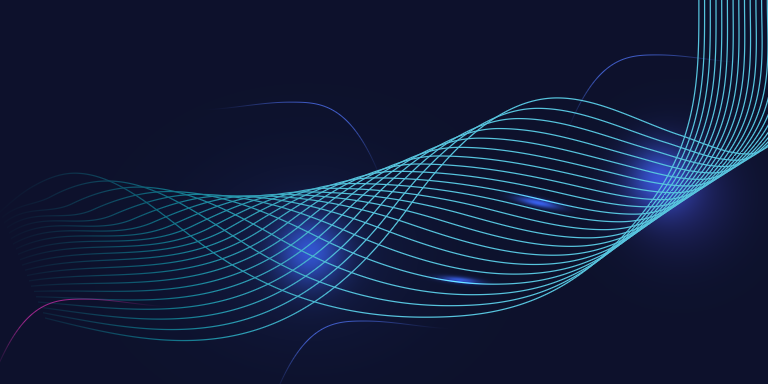
Write a Shadertoy shader that draws this background.

```glsl
// Twisting ribbon of fine cyan lines with soft blue glows and thin accent arcs on navy.

const int LINES = 21;
const int KEYS = 7;
const float LINE_HALF_WIDTH = 0.0016;
const float ARC_HALF_WIDTH = 0.0013;

const vec3 NAVY = vec3(0.050, 0.068, 0.172);
const vec3 TEAL = vec3(0.06, 0.50, 0.58);
const vec3 CYAN = vec3(0.34, 0.77, 0.87);
const vec3 BLUE = vec3(0.20, 0.36, 0.88);
const vec3 VIOLET = vec3(0.25, 0.24, 0.72);
const vec3 ARC_BLUE = vec3(0.25, 0.36, 0.78);
const vec3 MAGENTA = vec3(0.62, 0.15, 0.55);

// Curve keys as (x, y, slope), in units of the canvas height.
const vec3 FIRST[KEYS] = vec3[KEYS](
    vec3(0.000, 0.448, 0.90), vec3(0.078, 0.510, 0.60), vec3(0.195, 0.549, 0.0),
    vec3(0.521, 0.367, -0.75), vec3(1.107, 0.174, 0.0), vec3(1.693, 0.471, 1.35),
    vec3(1.820, 1.000, 0.0));
const vec3 LAST[KEYS] = vec3[KEYS](
    vec3(0.117, 0.172, -0.25), vec3(1.068, 0.466, 1.40), vec3(1.451, 0.745, 0.0),
    vec3(1.771, 0.648, -0.33), vec3(1.948, 0.599, 0.0), vec3(2.057, 0.674, 1.20),
    vec3(2.117, 1.000, 0.0));
// Bend of the keys between the first and the last curve.
const vec3 BOW[KEYS] = vec3[KEYS](
    vec3(0.0), vec3(0.026, -0.080, -0.43), vec3(0.091, -0.125, 0.0),
    vec3(0.180, -0.036, 0.30), vec3(0.086, 0.036, 0.0), vec3(0.0), vec3(0.0));

vec3 ribbonKey(int k, float s) {
    float bend = 4.0 * s * (1.0 - s) * (1.3 - 0.6 * s);
    return mix(FIRST[k], LAST[k], s) + BOW[k] * bend;
}

// Cubic through two keys: returns value and derivative.
vec2 hermite(float x, vec3 a, vec3 b) {
    float h = b.x - a.x, u = (x - a.x) / h, rise = b.y - a.y;
    float c1 = a.z * h;
    float c2 = 3.0 * rise - (2.0 * a.z + b.z) * h;
    float c3 = (a.z + b.z) * h - 2.0 * rise;
    return vec2(a.y + u * (c1 + u * (c2 + u * c3)),
                (c1 + u * (2.0 * c2 + 3.0 * u * c3)) / h);
}

float curveDistance(float v, vec2 curve) {
    return abs(v - curve.x) / sqrt(1.0 + curve.y * curve.y);
}

float stroke(float dist, float halfWidth) {
    float pixel = 1.0 / iResolution.y;
    return clamp((halfWidth - dist) / pixel + 0.5, 0.0, 1.0);
}

float ribbonLineDistance(vec2 p, float s) {
    float dist = 1.0;
    vec3 a = ribbonKey(0, s);
    for (int k = 1; k < KEYS - 1; k++) {
        vec3 b = ribbonKey(k, s);
        if (p.x >= a.x && p.x < b.x)
            dist = min(dist, curveDistance(p.y, hermite(p.x, a, b)));
        a = b;
    }
    // The final rise is steep, so it runs as x over y.
    if (p.y >= a.y) {
        vec3 top = ribbonKey(KEYS - 1, s);
        vec2 rise = hermite(p.y, vec3(a.yx, 1.0 / a.z), vec3(top.yx, 0.0));
        dist = min(dist, curveDistance(p.x, rise));
    }
    return dist;
}

// Thin arc: a cubic drop on one side of the crest, a gentle tail on the other.
float accentArc(vec2 p, vec2 crest, float side) {
    vec2 q = (p - crest) * vec2(side, 1.0);
    float drop = max(-q.x, 0.0);
    vec2 curve = vec2(-15.0 * drop * drop * drop - 0.02 * smoothstep(0.0, 0.24, q.x),
                      45.0 * drop * drop);
    float fade = smoothstep(-0.25, -0.14, q.x) * (1.0 - smoothstep(-0.08, 0.23, q.x));
    return fade * stroke(curveDistance(q.y, curve), ARC_HALF_WIDTH);
}

float glow(vec2 p, vec2 center, vec2 radius, float slope) {
    vec2 q = p - center;
    q.y -= slope * q.x;
    q /= radius;
    return exp(-dot(q, q));
}

void mainImage(out vec4 fragColor, in vec2 fragCoord) {
    vec2 p = fragCoord / iResolution.y;

    // Glows behind the ribbon
    vec3 color = NAVY;
    color += BLUE * 0.10 * glow(p, vec2(0.80, 0.34), vec2(0.28, 0.22), 0.0);
    color += BLUE * 0.62 * glow(p, vec2(0.807, 0.345), vec2(0.088), 0.0);
    color += BLUE * 0.55 * glow(p, vec2(1.715, 0.535), vec2(0.085), 0.0);
    color += VIOLET * 0.30 * glow(p, vec2(1.77, 0.49), vec2(0.14), 0.0);

    // Accent arcs
    color = mix(color, ARC_BLUE, accentArc(p, vec2(0.755, 0.734), -1.0));
    color = mix(color, ARC_BLUE, accentArc(p, vec2(1.714, 0.857), 1.0));
    color = mix(color, ARC_BLUE, accentArc(p, vec2(0.951, 0.164), 1.0));

    // Ribbon lines, fading out to the left
    float gaps = 1.0;
    for (int i = 0; i < LINES; i++) {
        float s = float(i) / float(LINES - 1);
        gaps *= 1.0 - stroke(ribbonLineDistance(p, s), LINE_HALF_WIDTH);
    }
    vec3 lineColor = mix(TEAL, CYAN, smoothstep(0.35, 1.0, p.x));
    color = mix(color, lineColor, (1.0 - gaps) * smoothstep(-0.05, 0.62, p.x));
    color = mix(color, MAGENTA, accentArc(p, vec2(0.221, 0.221), 1.0));

    // Small flares on the lines
    color += BLUE * 0.85 * glow(p, vec2(1.401, 0.472), vec2(0.055, 0.010), -0.20);
    color += BLUE * 0.75 * glow(p, vec2(1.198, 0.271), vec2(0.050, 0.008), -0.10);

    fragColor = vec4(color, 1.0);
}
```
